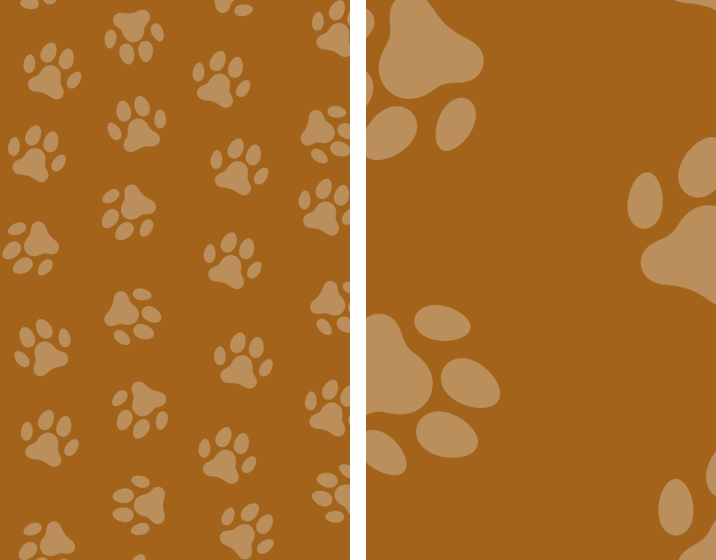
Left: the whole. Right: its middle third, enlarged.
Reproduce this pattern procedurally as a Shadertoy shader.

```glsl
const vec3 GROUND = vec3(0.64, 0.39, 0.10);
const vec3 PRINT = vec3(0.73, 0.56, 0.36);
const vec2 CELL = vec2(0.27, 0.265);    // spacing, in canvas widths
const vec2 ORIGIN = vec2(0.13, 0.06);   // shift of the grid
const vec2 JITTER = vec2(0.08, 0.075);  // full range of wander
const float PAW_SIZE = 0.083;           // half width of one paw
const float COMMON_TILT = -0.35;        // angle most paws share
const float COMMON_SHARE = 0.5;         // part of paws with that angle
const float PAD_BLEND = 0.25;           // softness between pad lobes
const float EDGE = 0.75;                // half edge width in pixels
const float TAU = 6.2831853;

float hash(vec2 p) {
    return fract(sin(dot(p, vec2(127.1, 311.7))) * 43758.5453);
}

vec2 rotate(vec2 p, float angle) {
    float c = cos(angle), s = sin(angle);
    return vec2(c * p.x + s * p.y, c * p.y - s * p.x);
}

float smoothMin(float a, float b, float k) {
    float h = max(k - abs(a - b), 0.0) / k;
    return min(a, b) - h * h * k * 0.25;
}

float ellipse(vec2 p, vec2 radii) {
    float k0 = length(p / radii);
    float k1 = length(p / (radii * radii));
    return k0 * (k0 - 1.0) / max(k1, 1e-4);
}

// Toe that narrows slightly towards its tip
float toe(vec2 p, vec2 radii, float lean) {
    p = rotate(p, lean);
    p.x *= 1.0 + 0.35 * p.y;
    return ellipse(p, radii);
}

// Mirrored paw: three-lobed pad with two toes on each side
float paw(vec2 p) {
    p.x = abs(p.x);
    float front = length(p - vec2(0.0, -0.10)) - 0.35;
    float middle = length(p - vec2(0.0, -0.40)) - 0.35;
    float heel = length(p - vec2(0.40, -0.575)) - 0.24;
    float pad = smoothMin(smoothMin(front, middle, PAD_BLEND), heel, PAD_BLEND);
    float innerToe = toe(p - vec2(0.325, 0.62), vec2(0.25, 0.365), 0.1);
    float outerToe = toe(p - vec2(0.82, 0.03), vec2(0.20, 0.325), -0.26);
    return min(pad, min(innerToe, outerToe));
}

// Distance to the nearest paw on a staggered, jittered grid
float pawField(vec2 uv) {
    vec2 grid = (uv - ORIGIN) / CELL;
    float nearest = 1.0;
    for (int i = -1; i <= 1; i++) {
        float column = floor(grid.x + 0.5) + float(i);
        float stagger = 0.5 * mod(column, 2.0);
        for (int j = -1; j <= 1; j++) {
            float row = floor(grid.y - stagger + 0.5) + float(j);
            vec2 id = vec2(column, row);
            vec2 wander = vec2(hash(id + 3.7), hash(id + 18.3)) - 0.5;
            vec2 center = ORIGIN + CELL * vec2(column, row + stagger) + JITTER * wander;
            float angle = COMMON_TILT;
            if (hash(id + 41.9) > COMMON_SHARE) angle += TAU * hash(id + 67.1);
            vec2 p = rotate(uv - center, angle) / PAW_SIZE;
            nearest = min(nearest, paw(p) * PAW_SIZE);
        }
    }
    return nearest;
}

void mainImage(out vec4 fragColor, in vec2 fragCoord) {
    vec2 uv = fragCoord / iResolution.x;
    float blur = EDGE / iResolution.x;
    float cover = 1.0 - smoothstep(-blur, blur, pawField(uv));
    fragColor = vec4(mix(GROUND, PRINT, cover), 1.0);
}
```
